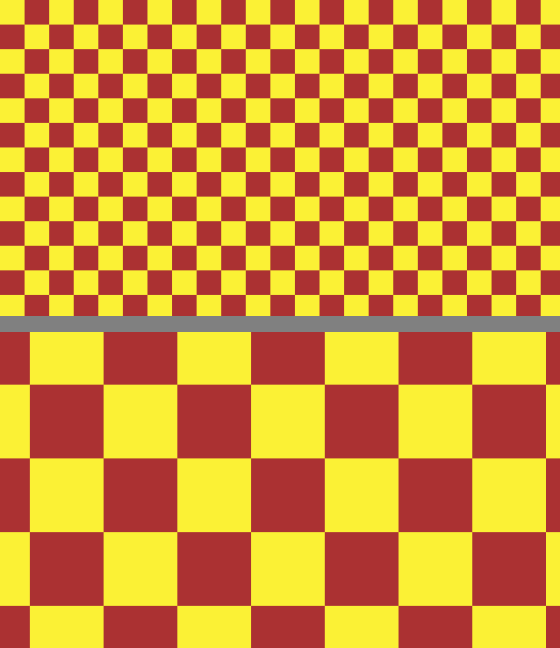
Top, the full canvas; bottom, a detail of the centre.
This pattern is drawn by a WebGL 1 fragment shader. Its source:

```glsl
precision highp float;
// Flat two-colour checkerboard of square cells, anchored at the upper left corner.

uniform vec2 u_resolution;

const float CELLS_DOWN = 90.0 / 7.0;            // cells per canvas height
const vec3 YELLOW = vec3(0.985, 0.947, 0.207);
const vec3 RED = vec3(0.670, 0.192, 0.197);

// Signed distance to the nearest cell edge: positive in even cells, negative in odd ones.
vec2 edgeDistance(vec2 cell) {
  return abs(mod(cell - 0.5, 2.0) - 1.0) - 0.5;
}

void main() {
  // Cell coordinates, measured right and down from the upper left corner
  vec2 fromCorner = vec2(gl_FragCoord.x, u_resolution.y - gl_FragCoord.y);
  float pixelSize = CELLS_DOWN / u_resolution.y;
  vec2 cell = fromCorner * pixelSize;

  // Smoothed stripes along each axis, multiplied into a checkerboard
  vec2 stripes = clamp(edgeDistance(cell) / (0.5 * pixelSize), -1.0, 1.0);
  float yellowCover = 0.5 + 0.5 * stripes.x * stripes.y;

  gl_FragColor = vec4(mix(RED, YELLOW, yellowCover), 1.0);
}
```
